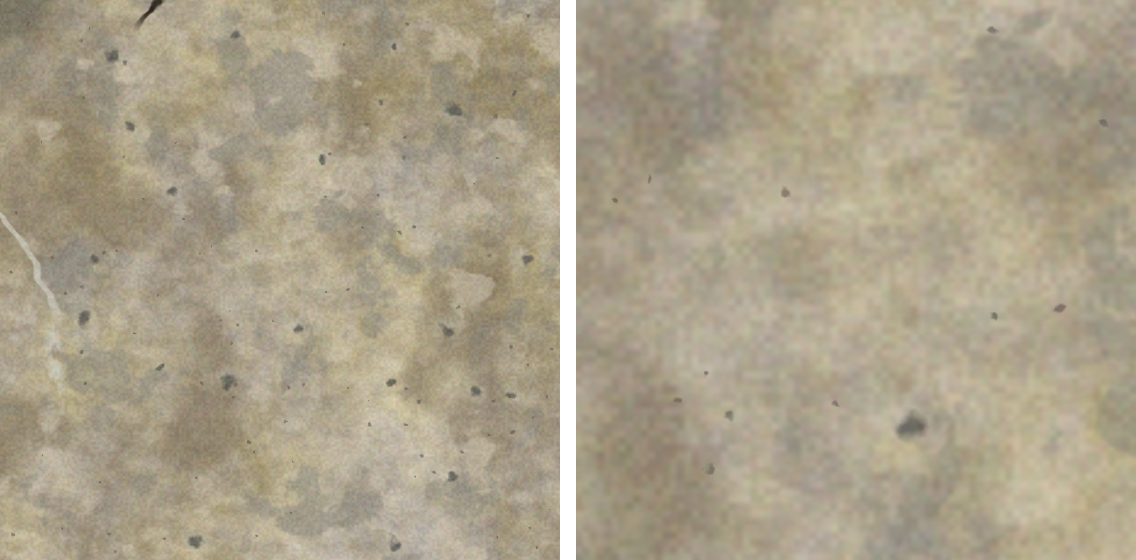
Left: the whole. Right: its middle third, enlarged.
A WebGL 2 fragment shader for this texture:

```glsl
#version 300 es
precision highp float;
// Weathered tan stone with soft brown stains, grey pits and a pale mineral vein.
uniform vec2 u_resolution;
out vec4 fragColor;

float hash(vec2 p) {
    vec3 q = fract(vec3(p.xyx) * 0.1031);
    q += dot(q, q.yzx + 33.33);
    return fract((q.x + q.y) * q.z);
}

float noise(vec2 p) {
    vec2 cell = floor(p), f = fract(p);
    f = f * f * (3.0 - 2.0 * f);
    return mix(mix(hash(cell), hash(cell + vec2(1, 0)), f.x),
               mix(hash(cell + vec2(0, 1)), hash(cell + vec2(1, 1)), f.x), f.y);
}

float fbm(vec2 p) {
    float sum = 0.0, weight = 0.52;
    for (int i = 0; i < 5; i++) {
        sum += weight * noise(p);
        p = mat2(0.8, 0.6, -0.6, 0.8) * p * 2.03 + 17.3;
        weight *= 0.5;
    }
    return sum;
}

// Coverage of ragged pits, at most one per grid cell
float pits(vec2 p, float density, float size) {
    p += 0.22 * (vec2(fbm(p * 5.0), fbm(p * 5.0 + 40.0)) - 0.5);
    float cover = 0.0;
    for (int y = -1; y <= 1; y++)
    for (int x = -1; x <= 1; x++) {
        vec2 cell = floor(p) + vec2(x, y);
        vec2 center = cell + 0.15 + 0.7 * vec2(hash(cell + 11.0), hash(cell + 53.0));
        float radius = size * mix(0.4, 1.0, hash(cell + 91.0));
        float pit = 1.0 - smoothstep(radius * 0.4, radius * 1.3, length(p - center));
        cover = max(cover, pit * step(hash(cell + 7.0), density));
    }
    return cover;
}

void main() {
    vec2 uv = gl_FragCoord.xy / u_resolution;
    vec2 warp = vec2(fbm(uv * 9.0 + 3.0), fbm(uv * 9.0 + 71.0)) - 0.5;
    vec2 p = uv + 0.05 * warp;

    // Broad blotches, vertical streaks and fine mottling
    float light = 0.19 * (fbm(p * 4.5 + 5.0) - 0.5)
                + 0.20 * (fbm(p * vec2(9.0, 2.8) + 31.0) - 0.5)
                + 0.17 * (fbm(uv * vec2(34.0, 46.0)) - 0.5);
    float warmth = fbm(p * 6.0 + 60.0) + 0.5 * fbm(uv * 40.0 + 9.0) - 0.75;
    vec3 color = vec3(0.672, 0.63, 0.533) + light * vec3(1.0, 1.03, 1.0);
    color += warmth * vec3(0.06, 0.035, -0.12);

    // Brown stains and chalky patches
    float stain = smoothstep(0.54, 0.76, fbm(p * vec2(8.0, 5.0) + 83.0));
    color = mix(color, vec3(0.51, 0.455, 0.37), 0.55 * stain);
    float chalk = smoothstep(0.62, 0.75, fbm(p * vec2(13.0, 16.0) + 22.0));
    color = mix(color, vec3(0.78, 0.74, 0.66), 0.6 * chalk);

    // Cool grey areas, stronger near the left edge
    float leftSide = 1.0 - smoothstep(0.05, 0.3, uv.x);
    float grey = smoothstep(0.6, 0.72, fbm(p * 15.0 + 47.0) + 0.05 * leftSide);
    color = mix(color, vec3(0.53, 0.52, 0.48), 0.5 * grey);
    float corner = 1.0 - smoothstep(0.07, 0.11, length(p - vec2(0.01, 1.01)));
    color = mix(color, vec3(0.44, 0.43, 0.38), 0.7 * corner);

    // Pits with pale, broken surroundings
    float halo = pits(uv * 8.0 + 4.0, 0.3, 0.28) * smoothstep(0.45, 0.6, fbm(uv * 30.0));
    color = mix(color, vec3(0.72, 0.71, 0.66), 0.35 * halo);
    float pit = pits(uv * 8.0 + 4.0, 0.3, 0.1);
    color = mix(color, vec3(0.33, 0.33, 0.31), 0.75 * pit);
    float speck = pits(uv * 30.0 + 19.0, 0.1, 0.13);
    color = mix(color, vec3(0.36, 0.34, 0.31), 0.6 * speck);

    // Pale vein that drops from the left edge and crumbles lower down
    float lower = 1.0 - smoothstep(0.38, 0.48, uv.y);
    float path = 0.1 * (1.0 - smoothstep(0.47, 0.63, uv.y))
               + 0.035 * (noise(vec2(uv.y * 28.0, 4.0)) - 0.5) * (1.0 - 0.6 * lower);
    float offset = abs(uv.x - path + 0.025 * warp.x);
    float vein = 1.0 - smoothstep(0.003, mix(0.009, 0.024, lower), offset);
    vein *= mix(1.0, smoothstep(0.4, 0.58, fbm(uv * vec2(55.0, 30.0))), lower);
    vein *= smoothstep(0.2, 0.32, uv.y) * (1.0 - smoothstep(0.62, 0.65, uv.y));
    color = mix(color, vec3(0.79, 0.78, 0.73), 0.75 * vein);

    // Short dark crack at the top edge
    float crackLine = abs(uv.x - 0.26 - 0.5 * (uv.y - 0.97) + 0.08 * warp.y);
    float crack = (1.0 - smoothstep(0.002, 0.008, crackLine)) * smoothstep(0.94, 0.98, uv.y);
    color = mix(color, vec3(0.16, 0.12, 0.09), 0.9 * crack);

    // Fine sandy grain with a slight tint
    vec3 tint = vec3(noise(uv * 170.0), noise(uv * 170.0 + 37.0), noise(uv * 170.0 + 81.0));
    color += 0.07 * (noise(uv * 230.0 + 13.0) - 0.5) + 0.035 * (tint - 0.5);
    fragColor = vec4(clamp(color, 0.0, 1.0), 1.0);
}
```
